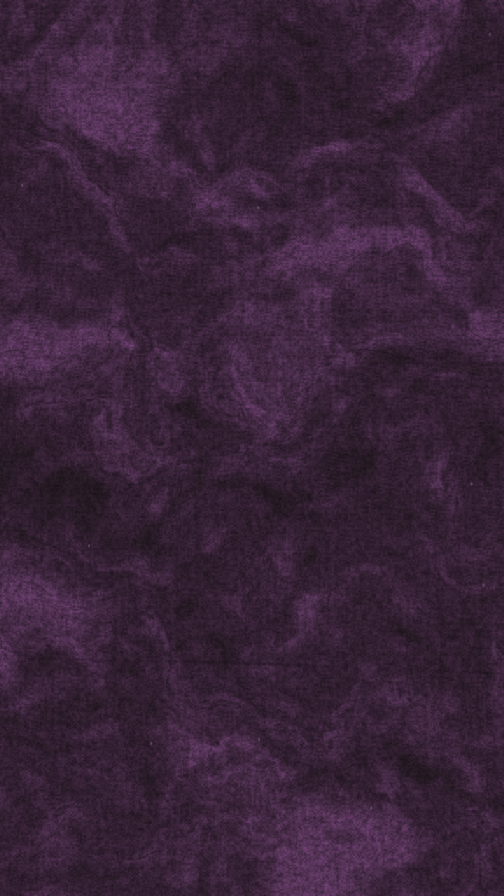
Reproduce this texture procedurally as a Shadertoy shader.

```glsl
float hash(vec2 p) {
    return fract(sin(dot(p, vec2(127.1, 311.7))) * 43758.5453);
}

float noise(vec2 p) {
    vec2 i = floor(p), f = fract(p);
    f = f * f * (3.0 - 2.0 * f);
    return mix(mix(hash(i), hash(i + vec2(1, 0)), f.x),
               mix(hash(i + vec2(0, 1)), hash(i + vec2(1, 1)), f.x), f.y);
}

float fbm(vec2 p) {
    float sum = 0.0, amp = 0.5;
    for (int i = 0; i < 5; i++) {
        sum += amp * noise(p);
        p = mat2(1.6, 1.2, -1.2, 1.6) * p + 7.3;
        amp *= 0.5;
    }
    return sum / 0.97;
}

// Dark rim that is crisp on one side and bleeds out on the other
float dyeRim(float field, float level) {
    float d = field - level;
    return smoothstep(-0.02, 0.015, d) * exp(-max(d, 0.0) * 14.0);
}

// Amount of dye left in the cloth: 0 is darkest, 1 is lightest
float dyeTone(vec2 p) {
    vec2 warp = vec2(fbm(p * 8.0 + 3.1), fbm(p * 8.0 + 41.7)) - 0.5;
    vec2 q = p + 0.16 * warp;
    float broad = fbm(q * vec2(5.5, 6.5) + 11.0);
    float pools = fbm(q * vec2(13.0, 18.0) + 2.0 * warp + 23.0);
    float mottle = fbm(p * vec2(34.0, 48.0) + 6.0 * warp);

    float tone = 0.53 + 0.95 * (broad - 0.5) + 1.05 * (pools - 0.5) + 0.7 * (mottle - 0.5);
    tone -= 0.3 * dyeRim(pools, 0.55) * smoothstep(0.3, 0.6, mottle);
    tone -= 0.2 * dyeRim(broad, 0.47);

    // Pale diagonal drift and pale lower edge
    vec2 a = q - vec2(0.17, 0.88), b = vec2(0.16, -0.26);
    float drift = length(a - b * clamp(dot(a, b) / dot(b, b), 0.0, 1.0));
    tone += 0.24 * smoothstep(0.13, 0.0, drift);
    tone += 0.26 * smoothstep(0.14, 0.0, length((q - vec2(0.3, 0.02)) * vec2(0.7, 1.0)));
    return tone;
}

vec3 dyeColour(float tone) {
    vec3 colour = mix(vec3(0.145, 0.1, 0.138), vec3(0.197, 0.122, 0.195), smoothstep(-0.05, 0.32, tone));
    colour = mix(colour, vec3(0.25, 0.153, 0.252), smoothstep(0.34, 0.58, tone));
    return mix(colour, vec3(0.335, 0.2, 0.345), smoothstep(0.54, 0.88, tone));
}

// Sparse pale lint
float lint(vec2 p) {
    vec2 cell = floor(p * 16.0);
    vec2 centre = 0.2 + 0.6 * vec2(hash(cell + 5.0), hash(cell + 9.0));
    float d = length((fract(p * 16.0) - centre) * vec2(1.0, 0.7)) / 16.0;
    return step(0.92, hash(cell)) * smoothstep(0.002, 0.0006, d);
}

void mainImage(out vec4 fragColor, in vec2 fragCoord) {
    vec2 p = fragCoord / iResolution.y;
    vec3 colour = dyeColour(dyeTone(p));

    // Woven threads and fibre grain
    float weave = noise(p * vec2(390.0, 170.0)) + noise(p * vec2(170.0, 390.0) + 60.0) - 1.0;
    float grain = hash(floor(p * 512.0) + 17.0) - 0.5;
    colour *= 1.0 + 0.24 * weave + 0.26 * grain;

    // Faint crease across the cloth
    float crease = abs(p.y - 0.268 + 0.035 * p.x + 0.004 * (noise(p * 14.0) - 0.5));
    colour *= 1.0 - 0.22 * smoothstep(0.003, 0.0, crease) * noise(p * vec2(18.0, 3.0));

    colour = mix(colour, vec3(0.5, 0.42, 0.52), 0.45 * lint(p));
    fragColor = vec4(colour, 1.0);
}
```
